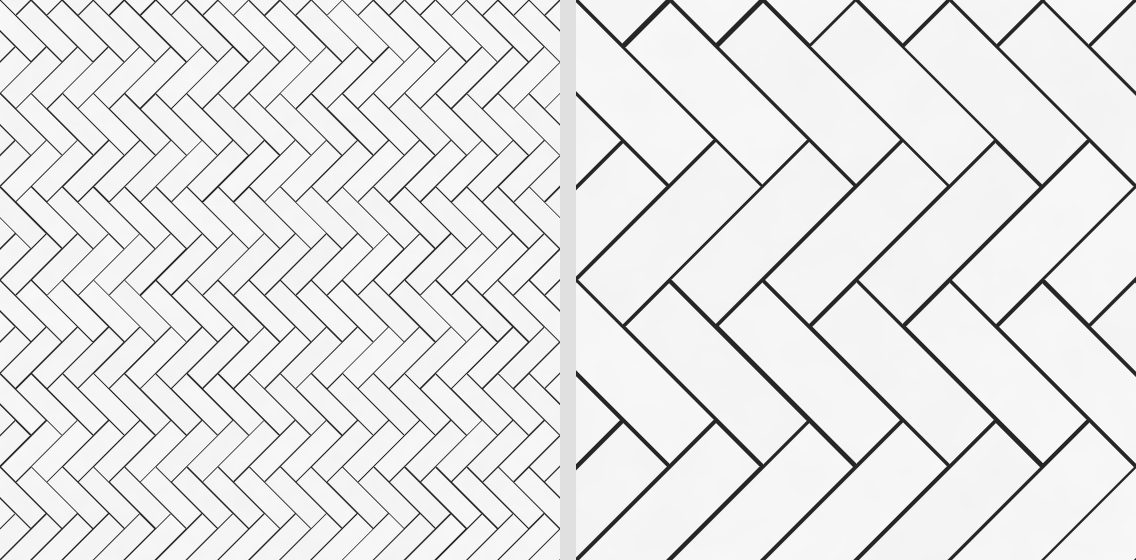
Left: the whole. Right: its middle third, enlarged.
Write a Shadertoy shader that draws this pattern.

```glsl
// Diagonal herringbone of white 3:1 tiles with thin charcoal joints.
// The canvas is turned onto a 45 degree grid; the diagonal index of each cell
// tells which tile owns it, and hashes vary joint width, tone and clouding.

const float COLUMNS = 18.0;        // repeats across; a multiple of TILE_LENGTH
const float TILE_LENGTH = 3.0;     // in tile widths; COLUMNS / TILE_LENGTH repeats down
const float INSET_MIN = 0.016;     // half joint, in tile widths
const float INSET_MAX = 0.041;
const float TONE_SPREAD = 0.010;   // difference between tiles
const float CLOUD_SPREAD = 0.016;  // mottling inside a tile
const vec3 GLAZE = vec3(0.962);
const vec3 GROUT = vec3(0.150);

float hash(vec2 p) {
    vec3 q = fract(vec3(p.xyx) * 0.1031);
    q += dot(q, q.yzx + 33.33);
    return fract((q.x + q.y) * q.z);
}

float valueNoise(vec2 p) {
    vec2 cell = floor(p);
    vec2 f = fract(p);
    f = f * f * (3.0 - 2.0 * f);
    float low = mix(hash(cell), hash(cell + vec2(1, 0)), f.x);
    float high = mix(hash(cell + vec2(0, 1)), hash(cell + vec2(1, 1)), f.x);
    return mix(low, high, f.y);
}

float clouds(vec2 p) {
    float sum = 0.0;
    float weight = 0.5;
    for (int octave = 0; octave < 3; octave++) {
        sum += weight * valueNoise(p);
        p = p * 2.03 + 17.0;
        weight *= 0.5;
    }
    return sum / 0.875;
}

// Integer-valued modulo, safe against rounding at the wrap
float wrapIndex(float value, float period) {
    return floor(mod(value + 0.5, period));
}

// Finds the tile under a grid point: its first cell and the position inside it
void herringbone(vec2 grid, out vec2 firstCell, out vec2 local) {
    vec2 cell = floor(grid);
    float stepIndex = wrapIndex(cell.x - cell.y - 1.0, 2.0 * TILE_LENGTH);
    if (stepIndex < TILE_LENGTH) {
        firstCell = cell - vec2(stepIndex, 0.0);
        local = grid - firstCell;
    } else {
        firstCell = cell - vec2(0.0, 2.0 * TILE_LENGTH - 1.0 - stepIndex);
        local = (grid - firstCell).yx;
    }
}

void mainImage(out vec4 fragColor, in vec2 fragCoord) {
    // Axes along the two diagonals, one unit per tile width
    vec2 p = COLUMNS * fragCoord / iResolution.xy;
    vec2 grid = vec2(p.x - p.y, p.x + p.y);
    float pixel = COLUMNS * sqrt(2.0) / iResolution.y;

    vec2 firstCell, local;
    herringbone(grid, firstCell, local);

    // Tile identity, repeating with the canvas
    float period = 2.0 * COLUMNS;
    vec2 id = vec2(wrapIndex(firstCell.x + firstCell.y, period),
                   wrapIndex(firstCell.x - firstCell.y, period));

    // Each side of a tile has its own inset, so joints differ in width
    vec4 sideRandom = vec4(hash(id + 3.0), hash(id + 51.0),
                           hash(id + 107.0), hash(id + 163.0));
    vec4 inset = mix(vec4(INSET_MIN), vec4(INSET_MAX), sideRandom);
    vec4 sides = vec4(local, vec2(TILE_LENGTH, 1.0) - local) - inset;
    float edge = min(min(sides.x, sides.y), min(sides.z, sides.w));
    float tileMask = clamp(edge / pixel + 0.5, 0.0, 1.0);

    // Faint glaze variation
    float tone = TONE_SPREAD * (hash(id + 211.0) - 0.5);
    float mottling = CLOUD_SPREAD * (clouds(local * 1.7 + id * 5.0) - 0.5);
    vec3 glaze = GLAZE + tone + mottling;

    fragColor = vec4(mix(GROUT, glaze, tileMask), 1.0);
}
```
